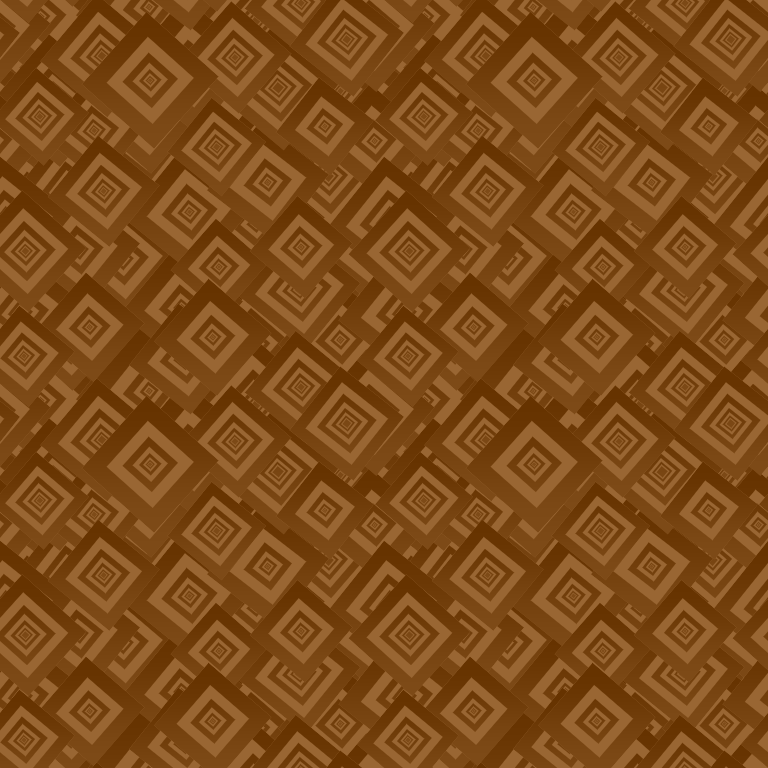
This pattern is drawn by a WebGL 1 fragment shader. Its source:

```glsl
precision highp float;

uniform vec2 u_resolution;

const float REPEATS = 2.0;
const int SQUARES = 70;
const float PI = 3.14159265;
const vec3 SHADE_TOP = vec3(0.40, 0.20, 0.00);
const vec3 SHADE_BOTTOM = vec3(0.49, 0.29, 0.09);
const vec3 RING_LIGHT = vec3(0.60, 0.40, 0.20);

float hash(float n, float seed) {
  return fract(sin(n * 12.9898 + seed * 78.233) * 4375.85);
}

// Shortest offset between two points on a wrapping unit tile
vec2 wrapOffset(vec2 p, vec2 center) {
  return fract(p - center + 0.5) - 0.5;
}

vec2 rotate(vec2 p, float angle) {
  float c = cos(angle), s = sin(angle);
  return vec2(c * p.x - s * p.y, s * p.x + c * p.y);
}

// Evenly spread centers with a little jitter
vec2 squareCenter(float id) {
  vec2 jitter = vec2(hash(id, 1.0), hash(id, 2.0)) - 0.5;
  return fract(id * vec2(0.75488, 0.56984) + 0.13 * jitter);
}

// Alternating bands whose widths shrink geometrically toward the center
float ringMask(float dist, float halfSide, float ratio, float pixel) {
  float d = max(dist, halfSide * pow(ratio, 8.5));
  float logRatio = -log(ratio);
  float band = log(halfSide / d) / logRatio;
  float bandPixel = pixel / (d * logRatio);
  return clamp(0.5 - sin(PI * band) / (PI * bandPixel), 0.0, 1.0);
}

// Vertical shading, darkest at the upper corner
vec3 shade(float height) {
  return mix(SHADE_BOTTOM, SHADE_TOP, smoothstep(-1.0, 1.0, height));
}

vec3 paintSquare(vec3 under, vec2 p, float halfSide, float angle, float ratio, float pixel) {
  vec2 q = abs(rotate(p, angle));
  float dist = max(q.x, q.y);
  float cover = clamp(0.5 + (halfSide - dist) / pixel, 0.0, 1.0);
  vec3 face = shade(p.y / (1.3 * halfSide));
  face = mix(face, RING_LIGHT, ringMask(dist, halfSide, ratio, pixel));
  return mix(under, face, cover);
}

void main() {
  vec2 p = fract(REPEATS * gl_FragCoord.xy / u_resolution);
  float pixel = REPEATS / min(u_resolution.x, u_resolution.y);
  vec3 color = shade(0.0);

  // Large squares lie at the back, smaller ones stack over them
  for (int i = 0; i < SQUARES; i++) {
    float id = float(i) + 1.0;
    float depth = 1.0 - id / float(SQUARES);
    float halfSide = mix(0.082, 0.13, hash(id, 3.0)) + 0.06 * depth * depth;
    float angle = mix(0.65, 0.74, hash(id, 4.0));
    float ratio = mix(0.60, 0.74, hash(id, 5.0));
    vec2 offset = wrapOffset(p, squareCenter(id));
    color = paintSquare(color, offset, halfSide, angle, ratio, pixel);
  }

  gl_FragColor = vec4(color, 1.0);
}
```
